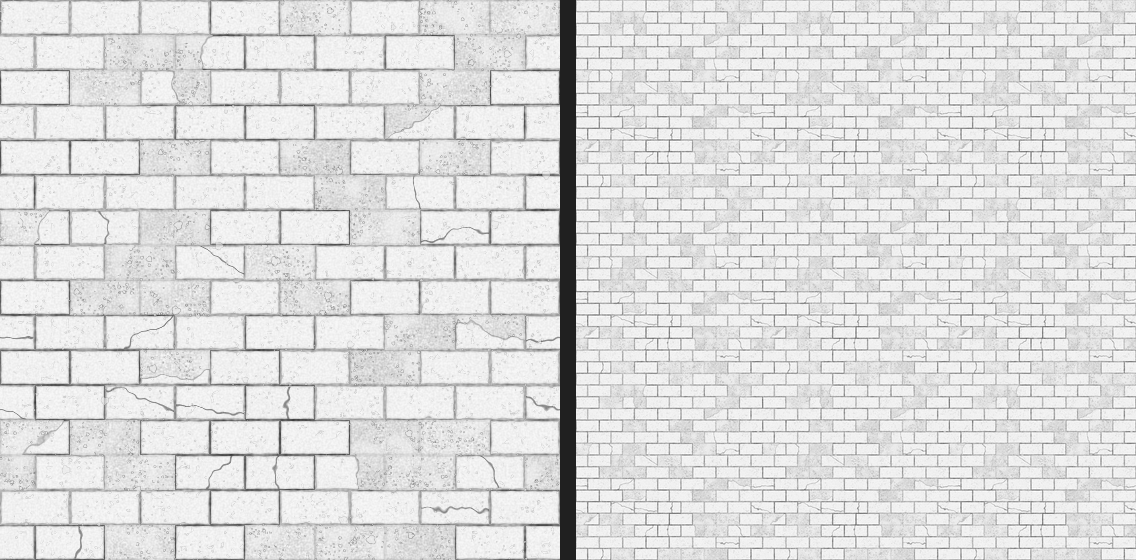
Left, the tile; right, the same tile 3 across and 3 down.
Give the GLSL for this texture map, as a Shadertoy shader.

```glsl
// Pale, worn running-bond brick wall with cracks, bare patches and grit; tiles.
#define ROWS 16.0         // courses up the canvas; each brick is two courses long
#define JOINT 0.036       // half width of a mortar joint, in courses
#define FACE_TONE 0.945
#define BARE_TONE 0.895
#define MORTAR_TONE 0.84
#define BARE_SHARE 0.20   // bricks that lost their whole face
#define BROKEN_SHARE 0.08 // bricks that lost part of it
#define CRACK_SHARE 0.10
#define CRACK_WIDTH 0.022
#define GRIT 0.23         // darkness of pebble outlines
#define GRAIN 0.10

const uint MIX = 1664525u;

vec2 hash2(vec2 cell) {
    uvec2 h = uvec2(ivec2(cell)) * MIX + 10139u;
    for (int i = 0; i < 3; i++) {
        h.x += h.y * MIX;
        h.y += h.x * MIX;
        h ^= h >> 16u;
    }
    return vec2(h & 65535u) / 65535.0;
}

float cornerSlope(vec2 cell, vec2 offset, vec2 f, float period) {
    float a = 6.2832 * hash2(mod(cell + offset, period)).x;
    return dot(vec2(cos(a), sin(a)), f - offset);
}

// Gradient noise that wraps at the canvas edges for whole frequencies.
float noise(vec2 u, float freq) {
    vec2 p = u * freq, i = floor(p), f = p - i;
    vec2 w = f * f * f * (f * (f * 6.0 - 15.0) + 10.0);
    float n = ROWS * freq;
    vec2 e = vec2(0.0, 1.0);
    return mix(mix(cornerSlope(i, e.xx, f, n), cornerSlope(i, e.yx, f, n), w.x),
               mix(cornerSlope(i, e.xy, f, n), cornerSlope(i, e.yy, f, n), w.x), w.y);
}

float line(float d, float halfWidth, float px) {
    return clamp((halfWidth - abs(d)) / px + 0.5, 0.0, 1.0);
}

float boxDistance(vec2 p, vec2 halfSize) {
    vec2 d = abs(p) - halfSize;
    return length(max(d, 0.0)) + min(max(d.x, d.y), 0.0);
}

// Signed distance to the irregular pebble of a cell, positive if absent.
// Each row of cells slides by its own amount.
float pebbleDistance(vec2 u, float freq, float density) {
    vec2 p = u * freq + vec2(0.5, 0.37);
    float n = ROWS * freq;
    p.x += hash2(vec2(mod(floor(p.y), n), 5.0)).x;
    vec2 cell = mod(floor(p), n);
    vec2 h = hash2(cell + 700.0), place = hash2(cell + 1300.0);
    float r = mix(0.08, 0.25, h.y * h.y);
    vec2 d = fract(p) - mix(vec2(1.3 * r), vec2(1.0 - 1.3 * r), place);
    float a = atan(d.y, d.x);
    r *= 1.0 + 0.14 * cos(3.0 * a + 6.3 * place.x) + 0.08 * cos(5.0 * a + 6.3 * place.y);
    return h.x < density ? (length(d) - r) / freq : 1.0;
}

void mainImage(out vec4 fragColor, in vec2 fragCoord) {
    vec2 u = fragCoord / iResolution.xy * ROWS;
    float px = ROWS / min(iResolution.x, iResolution.y);

    // Brick layout: every second course is shifted by half a brick.
    float row = floor(u.y);
    float x = u.x * 0.5 + 0.5 * mod(row + 1.0, 2.0);
    vec2 id = vec2(mod(floor(x), ROWS * 0.5), row);
    vec2 q = vec2(fract(x) * 2.0 - 1.0, fract(u.y) - 0.5);
    vec2 kind = hash2(id + 31.0), shape = hash2(id + 97.0);

    float broad = noise(u, 1.0), patches = noise(u, 2.0), medium = noise(u, 4.0);
    float fine = noise(u, 9.0), dust = noise(u, 17.0);

    // One wandering line per brick serves as a crack or a broken edge.
    float angle = 3.1416 * shape.x;
    float split = dot(q, vec2(cos(angle), sin(angle))) - 0.5 * (shape.y - 0.5)
                + 0.4 * broad + 0.10 * medium;
    float isBare = step(kind.x, BARE_SHARE);
    float isBroken = step(kind.x, BARE_SHARE + BROKEN_SHARE) - isBare;
    float isCracked = step(1.0 - CRACK_SHARE, kind.x);
    float bare = isBare + isBroken * clamp(split / px + 0.5, 0.0, 1.0);
    float rough = bare * smoothstep(-0.45, 0.25, broad + 0.6 * patches + 0.3 * medium);

    // Face and bare plaster.
    float plaster = BARE_TONE - 0.05 * shape.y + 0.04 * patches + 0.04 * medium;
    float tone = mix(FACE_TONE + 0.01 * broad, plaster, 0.25 * bare + 0.75 * rough);
    tone += (0.5 * fine + dust) * GRAIN * mix(0.5, 1.2, rough);
    float flecks = line(noise(u, 7.0) - 0.33, 0.05, 0.09);
    tone -= 0.09 * flecks * smoothstep(-0.3, 0.3, patches);

    // Mortar joints, uneven brick edges and dark streaks in the gaps.
    float chips = 0.03 * medium + 0.3 * max(patches - 0.38, 0.0);
    float edge = boxDistance(q, vec2(1.0, 0.5) - JOINT) + chips;
    float gap = clamp(edge / px + 0.5, 0.0, 1.0);
    float keep = 1.0 - 0.7 * bare;
    tone = mix(tone, MORTAR_TONE + 0.15 * fine, gap * keep);
    tone -= 0.12 * keep * line(edge, 0.016, px);
    tone -= 0.04 * keep * smoothstep(-0.08, 0.0, edge);
    float seam = boxDistance(q, vec2(1.0, 0.5));
    float streak = smoothstep(-0.35, 0.75, broad + 0.4 * medium + 0.8 * (shape.x - 0.5));
    tone -= (0.08 + 0.46 * streak) * keep * line(seam, 0.024, px);

    // Cracks and broken edges.
    float inside = 1.0 - gap;
    float width = CRACK_WIDTH * (1.0 + 0.9 * broad);
    tone -= isCracked * inside * 0.40 * line(split, width, px);
    tone -= isBroken * inside * 0.22 * line(split, 0.018, px);

    // Grit in three sizes, clustered and denser on bare plaster.
    float cluster = smoothstep(-0.35, 0.4, noise(u + 5.3, 1.0) + 0.4 * patches);
    for (int i = 0; i < 3; i++) {
        float size = float(i), freq = 2.0 + 3.0 * size;
        float density = cluster * mix(0.10 + 0.05 * size, 0.36 + 0.06 * size, bare);
        float d = pebbleDistance(u, freq, density);
        tone = mix(tone, 0.92, 0.6 * clamp(0.5 - d / px, 0.0, 1.0));
        tone -= GRIT * mix(0.55, 1.0, bare) * line(d, 0.010, px);
    }
    fragColor = vec4(vec3(clamp(tone, 0.12, 0.97)), 1.0);
}
```
